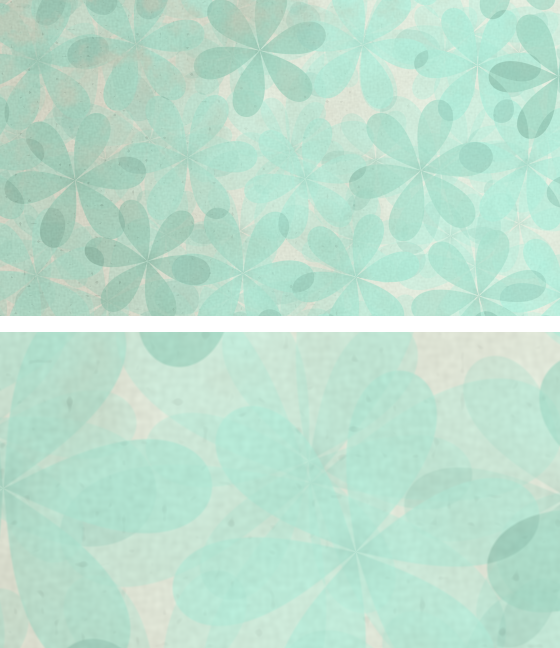
Top: the whole. Bottom: its middle third, enlarged.
Give the GLSL for this pattern, as a Shadertoy shader.

```glsl
// Translucent six-petal flowers in mint tones on worn, pale paper.
// Jittered grids stamp faint large blooms, then crisp ones whose overlaps
// darken; gradient noise adds the uneven ageing, stains and cloth-like grain.

const vec3 PAPER = vec3(0.895, 0.935, 0.880);
const vec3 MINT  = vec3(0.705, 0.940, 0.868);
const vec3 DEEP  = vec3(0.610, 0.825, 0.745);
const vec3 AGED  = vec3(0.925, 0.885, 0.870);  // multiplier on the old side
const vec3 STAIN = vec3(0.760, 0.785, 0.715);

const float PETALS       = 6.0;
const float PETAL_WIDTH  = 0.225;  // half width relative to length
const float TILT         = 0.28;   // largest turn of a flower
const float JITTER       = 0.36;   // scatter within a grid cell
const float OVERLAP_DARK = 0.085;
const float EDGE         = 0.0016; // softness of petal outlines
const float GRAIN        = 0.060;
const float TAU          = 6.2831853;

float hash(vec2 p) {
    vec3 q = fract(vec3(p.xyx) * 0.1031);
    q += dot(q, q.yzx + 33.33);
    return fract((q.x + q.y) * q.z);
}

float gradientDot(vec2 cell, vec2 offset) {
    float angle = TAU * hash(cell);
    return dot(vec2(cos(angle), sin(angle)), offset);
}

// Gradient noise, roughly -0.7 to 0.7
float noise(vec2 p) {
    vec2 i = floor(p), f = p - i;
    vec2 u = f * f * f * (f * (f * 6.0 - 15.0) + 10.0);
    vec2 e = vec2(1.0, 0.0);
    return mix(mix(gradientDot(i, f), gradientDot(i + e.xy, f - e.xy), u.x),
               mix(gradientDot(i + e.yx, f - e.yx), gradientDot(i + e.xx, f - e.xx), u.x), u.y);
}

float fbm(vec2 p) {
    float sum = 0.0, amp = 0.6;
    for (int i = 0; i < 5; i++) {
        sum += amp * noise(p);
        p = mat2(1.6, 1.2, -1.2, 1.6) * p + 7.3;
        amp *= 0.55;
    }
    return sum;
}

// Approximate distance to a ring of teardrop petals of length 1
float flowerDistance(vec2 p) {
    float sector = TAU / PETALS;
    float angle = atan(p.y, p.x);
    angle -= sector * floor(angle / sector + 0.5);
    vec2 q = length(p) * vec2(cos(angle), sin(angle));
    float t = max(q.x, 1e-4);
    float k = PETAL_WIDTH * PETAL_WIDTH / 0.137;
    float f = q.y * q.y - k * pow(t, 2.2) * (1.0 - t);
    vec2 grad = vec2(-k * pow(t, 1.2) * (2.2 - 3.2 * t), 2.0 * q.y);
    return f / max(length(grad), 1e-3);
}

// Paints one scattered layer of translucent flowers over col
void stampFlowers(inout vec3 col, vec2 p, float cell, float radius,
                  float opacity, float depth, float seed) {
    vec2 home = floor(p / cell);
    float soft = max(EDGE, 0.7 / iResolution.y);
    float cover = 0.0;
    for (int y = -1; y <= 1; y++)
    for (int x = -1; x <= 1; x++) {
        vec2 id = home + vec2(x, y);
        vec2 key = id + seed;
        vec2 scatter = vec2(hash(key), hash(key + 41.7)) - 0.5;
        float stagger = 0.5 * mod(id.y, 2.0) - 0.25;
        vec2 center = cell * (id + 0.5 + JITTER * scatter + vec2(stagger, 0.0));
        float size = radius * mix(0.9, 1.08, hash(key + 13.1));
        float turn = TILT * (2.0 * hash(key + 71.9) - 1.0);
        vec2 q = mat2(cos(turn), -sin(turn), sin(turn), cos(turn)) * (p - center) / size;

        float shape = 1.0 - smoothstep(-soft, soft, flowerDistance(q) * size);
        float tone = hash(key + 97.3);
        vec3 tint = mix(MINT, DEEP, depth * tone * tone);
        float hub = exp(-dot(q, q) * 45.0);
        col = mix(col, tint, shape * opacity * mix(0.8, 1.0, hash(key + 5.9)));
        col *= 1.0 - shape * (OVERLAP_DARK * min(cover, 1.0) * opacity + 0.05 * hub);
        cover += shape;
    }
}

void mainImage(out vec4 fragColor, in vec2 fragCoord) {
    vec2 p = fragCoord / iResolution.y;
    vec2 uv = fragCoord / iResolution.xy;
    vec3 col = PAPER;

    // Faint blooms behind, crisp blooms in front
    stampFlowers(col, p + vec2(0.17, 0.09), 0.40, 0.27, 0.45, 0.2, 120.0);
    stampFlowers(col, p + vec2(0.05, 0.21), 0.30, 0.17, 0.40, 0.4, 260.0);
    stampFlowers(col, p + vec2(0.02, 0.06), 0.35, 0.218, 0.83, 0.85, 430.0);

    // Ageing towards the left, with cloudy patches
    float clouds = fbm(p * 3.2 + 4.0);
    float age = smoothstep(0.85, 0.0, uv.x + 0.5 * clouds);
    col *= mix(vec3(1.0), AGED, age);

    // Stains gather at the upper left and along the top
    float corner = smoothstep(0.75, 0.0, length((uv - vec2(0.0, 1.0)) * vec2(1.1, 0.9)));
    float rim = smoothstep(0.85, 1.05, uv.y) * 0.4;
    float blotch = smoothstep(-0.1, 0.45, fbm(p * 7.0 + 19.0));
    col = mix(col, STAIN, clamp((corner + rim + 0.12) * blotch, 0.0, 0.65));

    // Cloth-like grain and small dark flecks
    float weave = noise(p * vec2(55.0, 150.0)) + noise(p * vec2(150.0, 55.0) + 31.0);
    float grit = noise(p * 125.0 + 63.0);
    float fleck = smoothstep(0.38, 0.6, noise(p * 70.0 + 11.0));
    col *= 1.0 + GRAIN * mix(0.6, 1.0, age) * (0.4 * weave + 0.6 * grit);
    col *= 1.0 - 0.07 * fleck * (0.4 + age);

    fragColor = vec4(clamp(col, 0.0, 1.0), 1.0);
}
```
